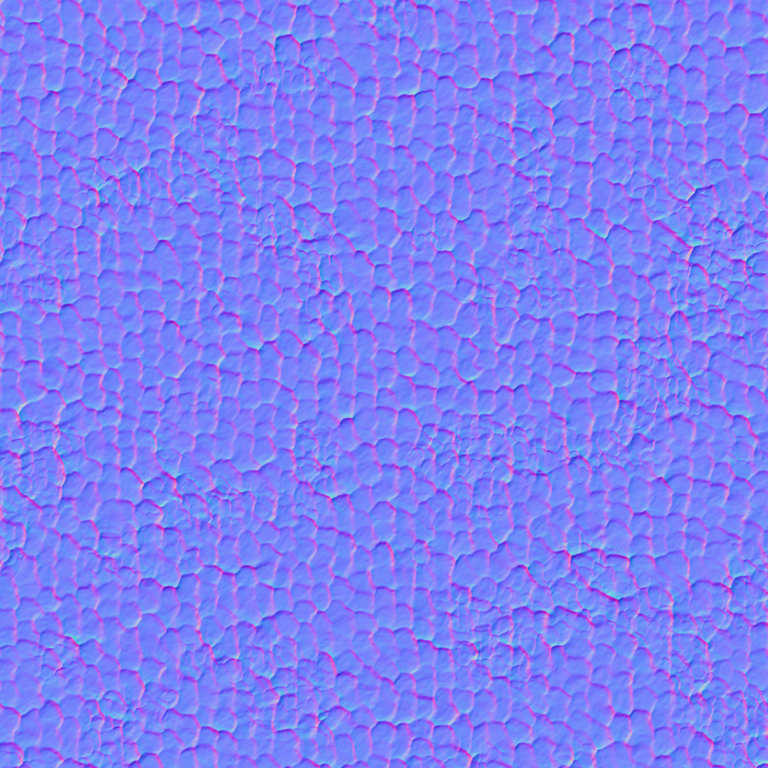
Reproduce this texture map procedurally as a WebGL 2 fragment shader.

```glsl
#version 300 es
precision highp float;

uniform vec2 u_resolution;
out vec4 fragColor;

const vec2 CELL_COUNT = vec2(39.0, 39.0);
const vec2 SCALE_TILT = vec2(0.09, 0.045);
const float EDGE_SHARPNESS = 10.0;
const float DOME = 0.28;
const float LIFT = 0.075;
const float SAMPLE_STEP = 0.045;

vec2 hash2(vec2 p) {
    vec3 q = fract(p.xyx * vec3(0.1031, 0.1030, 0.0973));
    q += dot(q, q.yzx + 33.33);
    return fract((q.xx + q.yz) * q.zy);
}

float valueNoise(vec2 p) {
    vec2 cell = floor(p);
    vec2 f = fract(p);
    vec2 s = f * f * f * (f * (f * 6.0 - 15.0) + 10.0);
    float low = mix(hash2(cell).x, hash2(cell + vec2(1, 0)).x, s.x);
    float high = mix(hash2(cell + vec2(0, 1)).x, hash2(cell + vec2(1, 1)).x, s.x);
    return mix(low, high, s.y);
}

vec2 warp(vec2 p, float frequency, float amount) {
    vec2 q = p * frequency;
    return amount * (vec2(valueNoise(q + 17.0), valueNoise(q + 71.0)) - 0.5);
}

// How crumpled the surface is around a point, 0 to 1
float crumple(vec2 p) {
    return smoothstep(0.45, 0.85, valueNoise(p * 0.37 + 140.0));
}

// Domed, tilted scales in staggered columns, blended softly where they meet
float scaleHeight(vec2 p) {
    float total = 0.0;
    float weightSum = 0.0;
    float baseColumn = floor(p.x);
    for (int i = -1; i <= 1; i++) {
        float column = baseColumn + float(i);
        float shift = 0.5 * mod(column, 2.0) + 0.4 * hash2(vec2(column, 211.0)).x;
        float baseRow = floor(p.y - shift);
        for (int j = -1; j <= 1; j++) {
            vec2 id = vec2(column, baseRow + float(j));
            vec2 random = hash2(id + 50.0);
            vec2 jitter = mix(vec2(0.25, 0.7), vec2(0.75, 0.85), crumple(id));
            vec2 center = id + vec2(0.5, 0.5 + shift) + jitter * (random - 0.5);
            vec2 r = p - center;
            vec2 arched = r + vec2(0.0, 0.5 * r.x * r.x);
            float d2 = dot(arched, arched);
            float weight = exp(-EDGE_SHARPNESS * d2);
            vec2 variation = hash2(id + 320.0);
            vec2 tilt = SCALE_TILT * (0.4 + 1.2 * variation);
            float lift = LIFT * (hash2(id + 610.0).x - 0.5);
            total += weight * (dot(r, tilt) - DOME * d2 * d2 + lift);
            weightSum += weight;
        }
    }
    return total / max(weightSum, 1e-9);
}

// Diagonal creases and fine grain
float wrinkleHeight(vec2 p, float roughness) {
    vec2 along = vec2(p.x + p.y, p.y - p.x) * 0.707;
    float creases = valueNoise(along * vec2(1.7, 3.6) + 30.0);
    float grain = valueNoise(p * 5.5 + 90.0);
    return creases * mix(0.018, 0.035, roughness) + grain * 0.013;
}

float surfaceHeight(vec2 p) {
    float roughness = crumple(p);
    vec2 bent = p + warp(p, 0.25, 0.5) + warp(p, 1.7, 0.24) + warp(p, 5.0, 0.07);
    float small = scaleHeight(bent * 1.8 + 37.0);
    return scaleHeight(bent) + 0.45 * roughness * small + wrinkleHeight(bent, roughness);
}

void main() {
    vec2 uv = gl_FragCoord.xy / u_resolution;
    vec2 p = uv * CELL_COUNT;

    // Surface slope by central differences
    vec2 dx = vec2(SAMPLE_STEP, 0.0);
    vec2 dy = dx.yx;
    vec2 slope = vec2(surfaceHeight(p + dx) - surfaceHeight(p - dx),
                      surfaceHeight(p + dy) - surfaceHeight(p - dy)) / (2.0 * SAMPLE_STEP);

    // Normal encoded as colour, green pointing down
    vec3 normal = normalize(vec3(-slope.x, slope.y, 1.0));
    vec3 color = 0.5 + 0.5 * normal;
    color.b *= 0.985;
    fragColor = vec4(color, 1.0);
}
```
